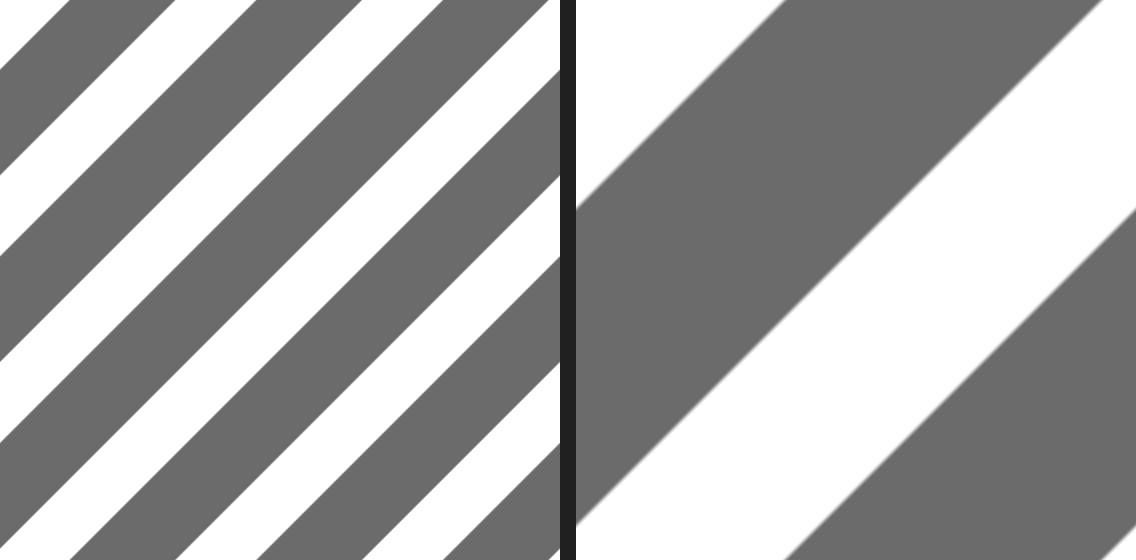
Left, the full canvas; right, a detail of the centre.
Reproduce this pattern procedurally as a Shadertoy shader.

```glsl
const float STRIPE_REPEATS = 3.0;   // whole number across and down, so it tiles
const float STRIPE_CENTER = 0.656;  // fraction of one period
const float STRIPE_WIDTH = 0.566;   // fraction of one period
const float EDGE_SOFTNESS = 0.008;  // fraction of one period
const vec3 STRIPE_GRAY = vec3(0.418);
const vec3 GROUND_WHITE = vec3(1.0);

// Position along the stripe period, constant along rising diagonals
float diagonalPhase(vec2 uv, float repeats) {
    return repeats * (uv.x - uv.y);
}

// Signed distance to a repeating band, in periods; negative inside
float bandDistance(float phase, float center, float width) {
    return abs(fract(phase - center + 0.5) - 0.5) - 0.5 * width;
}

// Coverage with a soft edge of the given half width
float coverage(float distanceToEdge, float softness) {
    return 1.0 - smoothstep(-softness, softness, distanceToEdge);
}

void mainImage(out vec4 fragColor, in vec2 fragCoord) {
    vec2 uv = fragCoord / iResolution.xy;

    // Diagonal stripes
    float phase = diagonalPhase(uv, STRIPE_REPEATS);
    float band = bandDistance(phase, STRIPE_CENTER, STRIPE_WIDTH);

    // Keep the edge at least one pixel wide on small canvases
    float pixel = STRIPE_REPEATS / min(iResolution.x, iResolution.y);
    float stripe = coverage(band, max(EDGE_SOFTNESS, pixel));

    fragColor = vec4(mix(GROUND_WHITE, STRIPE_GRAY, stripe), 1.0);
}
```
